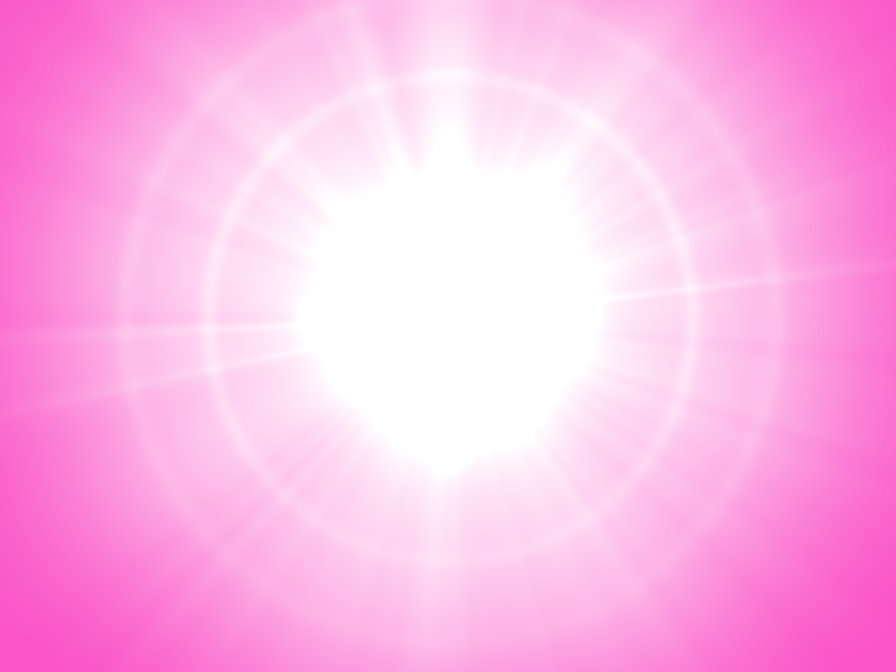
Give the GLSL for this background, as a WebGL 1 fragment shader.

```glsl
precision highp float;
// A white sunburst on hot pink: a wide radial halo, a blown-out core,
// two thin lens rings, four flare spots and soft rays by angle.
// All layers add up to one light value that blends pink into white.

uniform vec2 u_resolution;

#define CENTER vec2(0.004, 0.026)
#define PINK vec3(0.98, 0.33, 0.78)
#define HALO_RADIUS 0.60
#define HALO_LIGHT 0.85
#define CORE_RADIUS 0.20
#define CORE_LIGHT 0.50
#define INNER_RING 0.361
#define OUTER_RING 0.485
#define SPOT_DISTANCE 0.188
#define RAY_LIGHT 0.10

const float PI = 3.14159265;

float hash(float n) {
  return fract(sin(n * 127.1) * 43758.5453);
}

// Smooth noise around the circle, wrapping after count cells
float angularNoise(float angle, float count, float seed) {
  float x = (angle / (2.0 * PI) + 0.5) * count;
  float cell = floor(x);
  float f = x - cell;
  float a = hash(mod(cell, count) + seed);
  float b = hash(mod(cell + 1.0, count) + seed);
  return mix(a, b, f * f * (3.0 - 2.0 * f));
}

float bell(float x, float width) {
  return exp(-x * x / (width * width));
}

// Soft wedge of light around a direction given in degrees
float beam(float angle, float degrees, float width) {
  float d = mod(angle - radians(degrees) + PI, 2.0 * PI) - PI;
  return bell(d, width);
}

// Four flare spots, stretched along their own axis
float flareSpots(vec2 p) {
  float light = 0.0;
  for (int i = 0; i < 4; i++) {
    vec2 d = (p - vec2(SPOT_DISTANCE, 0.0)) / vec2(0.030, 0.022);
    light += exp(-dot(d, d));
    p = vec2(p.y, -p.x);
  }
  return light;
}

// Fine random rays plus the main beams, positive or negative
float rays(float angle) {
  float light = 0.45 * (angularNoise(angle, 130.0, 3.0) - 0.5);
  light += 0.55 * (angularNoise(angle, 47.0, 19.0) - 0.5);
  // Broad bright sectors
  light += 0.9 * beam(angle, 90.0, 0.13);
  light += 0.8 * beam(angle, 267.0, 0.13);
  light += 0.9 * beam(angle, 54.0, 0.14);
  light += 0.6 * beam(angle, 136.0, 0.09);
  // Narrow streaks
  light += 0.7 * beam(angle, 108.0, 0.04);
  light += 0.6 * beam(angle, 19.0, 0.022);
  light += 0.7 * beam(angle, 7.0, 0.018);
  light += 0.7 * beam(angle, 182.5, 0.022);
  light += 0.5 * beam(angle, 192.0, 0.018);
  light += 0.4 * beam(angle, 304.0, 0.06);
  // Shaded sectors
  light -= 0.6 * beam(angle, 228.0, 0.35);
  light -= 0.5 * beam(angle, 325.0, 0.30);
  return light;
}

void main() {
  vec2 p = (gl_FragCoord.xy - 0.5 * u_resolution) / u_resolution.y - CENTER;
  float r = length(p);
  float angle = atan(p.y, p.x + 1e-6);

  // Halo and core
  float light = HALO_LIGHT * exp(-pow(r / HALO_RADIUS, 4.0));
  float coreRadius = CORE_RADIUS * (0.96 + 0.10 * angularNoise(angle, 24.0, 7.0)
                   + 0.08 * beam(angle, 45.0, 0.5));
  light += CORE_LIGHT * exp(-pow(r / coreRadius, 3.0));
  light += 0.30 * flareSpots(p);

  // Rings, a little brighter at the sides and top
  float ringLight = 0.75 + 0.25 * cos(2.0 * angle) + 0.15 * sin(angle);
  light += 0.10 * ringLight * bell(r - INNER_RING, 0.013);
  light += 0.07 * ringLight * bell(r - OUTER_RING, 0.016);

  // Rays start at the core and fade toward the edges
  float reach = smoothstep(0.10, 0.28, r) * (1.0 - 0.5 * smoothstep(0.40, 0.80, r));
  light += RAY_LIGHT * reach * rays(angle);
  light += 0.03 * reach * sin(angle);

  gl_FragColor = vec4(mix(PINK, vec3(1.0), clamp(light, 0.0, 1.0)), 1.0);
}
```
